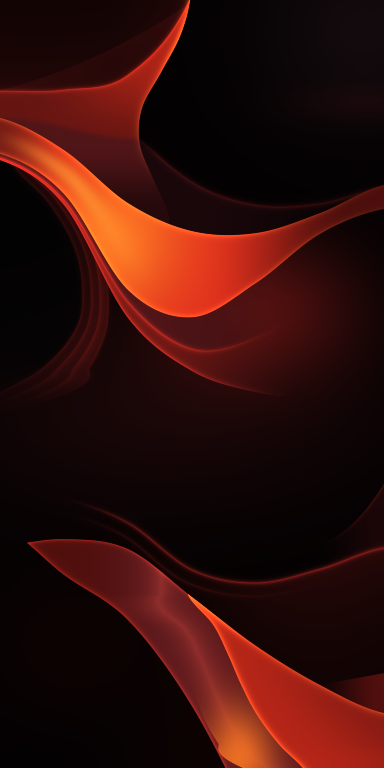
Give the GLSL for this background, as a Shadertoy shader.

```glsl
// Glowing silk ribbons flowing over a near-black backdrop.
// Each fold is the area between smooth splines; signed distances to them
// give the fills, thin bright rims and soft inner glows.

const vec3 EMBER = vec3(1., .48, .14), SCARLET = vec3(.78, .16, .1),
    CRIMSON = vec3(.53, .11, .09), MAROON = vec3(.37, .07, .06),
    PLUM = vec3(.27, .07, .08), WINE = vec3(.17, .035, .035);

// Evenly spaced spline knots; the unit is the canvas width, y runs down
const float[7] RIBBON_TOP = float[7](.307, .391, .529, .602, .607, .555, .482),
    RIBBON_BASE = float[7](.401, .505, .755, .826, .737, .609, .544),
    SHEER_FOLD = float[7](.411, .521, .786, .909, .88, .78, .7),
    SHEER_HEM = float[7](.417, .534, .828, .966, 1.021, 1.04, 1.05),
    VEIL_TOP = float[7](.237, .234, .195, -.013, -.52, -1., -1.5),
    VEIL_SIDE = float[7](.495, .469, .42, .37, .364, .4, .44),
    SHADE_TOP = float[7](-.2, .1, .326, .474, .534, .531, .49),
    LOOP = float[7](.026, .125, .19, .214, .198, .104, -.08),
    WAVE = float[7](1.276, 1.299, 1.362, 1.484, 1.518, 1.482, 1.427),
    SILK_TOP = float[7](1.422, 1.404, 1.43, 1.555, 1.682, 1.784, 1.857),
    SILK_BASE = float[7](1.367, 1.497, 1.615, 1.839, 2.16, 2.5, 2.9),
    SILK_FOLD = float[7](.49, .555, .594, .628, .669, .727, .8);

// Catmull-Rom spline, t from 0 to 1 over all knots
float spline(float[7] k, float t) {
    t = clamp(t * 6., 0., 5.999);
    int i = int(t);
    float f = fract(t), g = 1. - f, a = k[i], b = k[i + 1];
    float m0 = .5 * (b - k[max(i - 1, 0)]), m1 = .5 * (k[min(i + 2, 6)] - a);
    return a * (1. + 2. * f) * g * g + b * f * f * (3. - 2. * f) + f * g * (m0 * g - m1 * f);
}

// Signed distance past a spline laid over [start, start + span]
float past(float[7] k, float along, float across, float start, float span) {
    float t = (along - start) / span;
    float slope = (spline(k, t + .01) - spline(k, t - .01)) / (.02 * span);
    return (across - spline(k, t)) / sqrt(1. + slope * slope);
}

float below(float[7] k, vec2 p) { return past(k, p.x, p.y, 0., 1.); }
float rim(float d, float w) { return exp(-abs(d) / w); }
float ramp(float a, float b, float x) {
    float t = clamp((x - a) / (b - a), 0., 1.);
    return t * t * (3. - 2. * t);
}
float side(float d) { return ramp(-.7, .7, d * iResolution.x); }
float blob(vec2 p, float x, float y, float w, float h) {
    vec2 q = (p - vec2(x, y)) / vec2(w, h);
    return exp(-dot(q, q));
}

vec3 backdrop(vec2 p) {
    vec3 col = vec3(.012, .004, .007);
    col += vec3(.06, .035, .045) * blob(p, .95, .08, .28, .25);
    col += vec3(.05, .01, .01) * blob(p, .95, .27, .2, .05);
    col += vec3(.085, .022, .022) * blob(p, .42, 1.06, .55, .27);
    col += vec3(.04, .004, .002) * blob(p, .2, 1.68, .25, .2);
    return col + side(below(RIBBON_BASE, p)) * MAROON * .75 * blob(p, .68, .8, .25, .19);
}

// Hanging veil at the top left, with its shade to the right
vec3 upperVeil(vec3 col, vec2 p) {
    float above = side(-below(RIBBON_TOP, p)), top = below(VEIL_TOP, p);
    float edge = -past(VEIL_SIDE, p.y, p.x, 0., .5625), shade = below(SHADE_TOP, p);
    float seam = p.y - .307 - .055 * ramp(0., .35, p.x);
    float arc = p.y - .235 + .42 * p.x * p.x + .25 * p.x;
    col = mix(col, vec3(.1, .028, .04), above * side(shade) * ramp(1., .5, p.x));
    col += above * WINE * rim(shade, .005) * ramp(.36, .42, p.x);
    vec3 fill = WINE * (.35 + .5 * rim(top, .12) + .35 * side(arc) * rim(arc, .08));
    vec3 red = mix(CRIMSON * .75, SCARLET * .85, ramp(.05, .4, p.x) * ramp(.4, .15, p.y));
    fill = mix(fill, red, side(top));
    fill = mix(fill, PLUM * (1.15 - .6 * ramp(.38, .55, p.y)), ramp(-.012, .012, seam));
    fill += SCARLET * .45 * rim(top, .004);
    fill += EMBER * rim(edge, .006) * (.3 + .5 * blob(p, .47, .1, .1, .1)) * ramp(.5, .3, p.y);
    return mix(col, fill, above * side(edge));
}

// Strands looping around the dark hollow on the left
vec3 sideLoop(vec3 col, vec2 p) {
    float inner = past(LOOP, p.y, p.x, .417, .656);
    float gap = .05 + .05 * (p.y - .417);
    float fade = ramp(.38, .45, p.y) * ramp(1.09, .9, p.y);
    col = mix(col, vec3(.012, .01, .014), .8 * fade * side(-inner));
    for (float i = 0.; i < 4.; i++) {
        float d = inner - gap * i / 3.;
        float strand = side(d) * side(gap - inner) * rim(d, .04) + .8 * rim(d, .004);
        col += fade * MAROON * strand * .3;
    }
    return col;
}

// Burning main ribbon and the sheer layer beneath it
vec3 mainRibbon(vec3 col, vec2 p) {
    float top = below(RIBBON_TOP, p), base = below(RIBBON_BASE, p);
    float fold = below(SHEER_FOLD, p), hem = below(SHEER_HEM, p);
    vec3 sheer = mix(PLUM * 1.15, CRIMSON * .85, side(fold) * (.45 + .55 * rim(fold, .05)));
    sheer += SCARLET * (.5 * rim(fold, .004) + .7 * rim(hem, .005));
    col = mix(col, sheer, side(base) * side(-hem) * ramp(.78, .4, p.x));
    float v = (top / max(top - base, .001) - .55) / .25;
    vec3 fire = mix(SCARLET * 1.12, MAROON * .8, ramp(.52, .92, p.x));
    fire = mix(CRIMSON * .85, fire, ramp(0., .2, p.x));
    fire = mix(fire, EMBER, .95 * blob(p, .29, .62, .19, .2));
    float streak = exp(-v * v) * ramp(-.05, .2, p.x) * ramp(.42, .2, p.x);
    fire = mix(fire, vec3(1., .6, .2), .65 * streak);
    fire += EMBER * .4 * (rim(top, .005) + rim(base, .005)) * ramp(1.2, .5, p.x);
    return mix(col, fire, side(top) * side(-base));
}

// Dim waves and the folded silk at the bottom
vec3 lowerSilk(vec3 col, vec2 p) {
    float wave = below(WAVE, p), top = below(SILK_TOP, p), base = below(SILK_BASE, p);
    float fold = past(SILK_FOLD, p.y, p.x, 1.549, .468), strand = fold + .09;
    float bend = max(p.x - .8, 0.), curl = p.y - 1.42 + 4. * bend * bend;
    float wedge = p.y - 1.783 + .18 * (p.x - .833);
    float right = ramp(.35, .9, p.x), corner = ramp(.82, 1., p.x);
    col += side(curl) * side(-wave) * corner * (WINE * .5 + MAROON * .6 * rim(curl, .005));
    col = mix(col, WINE * (.25 + .65 * right * rim(wave, .2)), side(wave) * ramp(.15, .5, p.x));
    float lines = .8 * rim(wave, .004) + .3 * rim(wave - .035, .004) * (1. - right);
    col += CRIMSON * ramp(.15, .4, p.x) * lines + MAROON * .7 * side(wedge) * corner;
    vec3 left = mix(MAROON * .85, PLUM * 1.25, ramp(.2, .42, p.x));
    left += vec3(.22, .09, .07) * rim(strand - .02, .04);
    left = mix(left, EMBER, .85 * blob(p, .62, 1.98, .09, .13) * side(strand + .03));
    left += SCARLET * .5 * (rim(base, .005) + rim(top, .004));
    vec3 red = mix(SCARLET * .9, MAROON * 1.1, ramp(.02, .3, fold) * .6);
    red += EMBER * rim(top, .006) * (.35 + .5 * blob(p, .53, 1.59, .1, .1));
    red += EMBER * .5 * rim(fold, .006);
    return mix(col, mix(left, red, side(fold)), side(top) * side(-base));
}

void mainImage(out vec4 fragColor, in vec2 fragCoord) {
    vec2 p = vec2(0., 2.) + fragCoord / iResolution.xy * vec2(1., -2.);
    vec3 col = mainRibbon(sideLoop(upperVeil(backdrop(p), p), p), p);
    fragColor = vec4(clamp(lowerSilk(col, p), 0., 1.), 1.);
}
```
